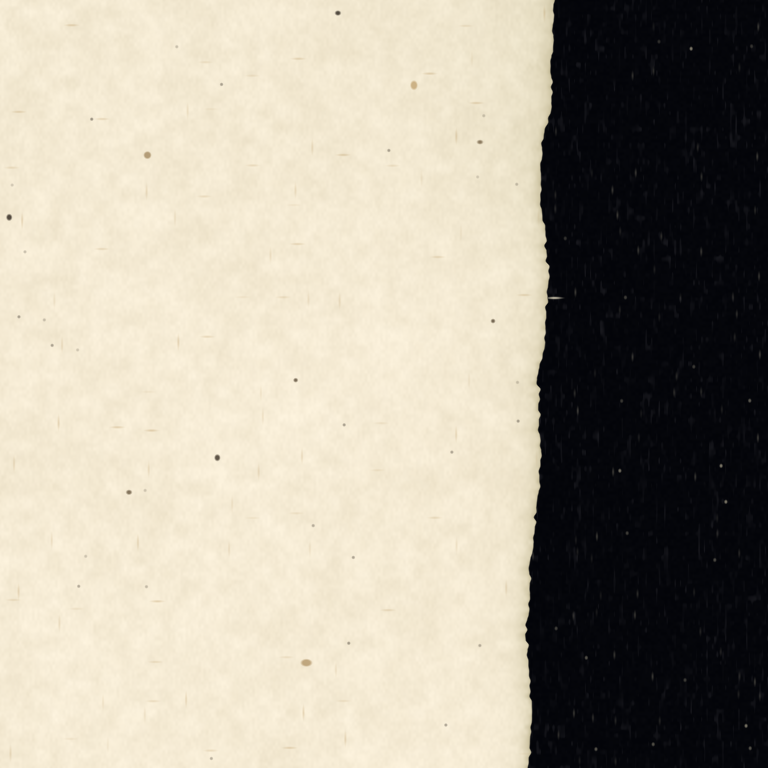
This texture is drawn by a Shadertoy shader. Its source:

```glsl
// Draws a sheet of cream paper with a torn right edge lying on dark woven cloth.

const vec3 CREAM = vec3(0.963, 0.922, 0.832);
const vec3 AGED = vec3(0.905, 0.870, 0.765);
const vec3 RIM = vec3(0.76, 0.72, 0.58);
const vec3 CLOTH = vec3(0.010, 0.014, 0.032);
const vec3 THREAD = vec3(0.115, 0.115, 0.135);
const vec3 LINT = vec3(0.48, 0.46, 0.40);
const vec3 TAN = vec3(0.76, 0.64, 0.45);
const vec3 INK = vec3(0.16, 0.13, 0.10);

// Torn edge position, sampled evenly from top to bottom
const float TEAR[17] = float[17](
    .721, .720, .718, .706, .705, .711, .714, .711, .701,
    .702, .703, .697, .690, .686, .689, .693, .688);

// Prominent specks: centre x, centre y, radius, darkness
const vec4 SPECKS[10] = vec4[10](
    vec4(.012, .717, .0036, 1.), vec4(.440, .983, .0030, 1.),
    vec4(.283, .404, .0036, .9), vec4(.168, .359, .0030, .6),
    vec4(.385, .505, .0024, .7), vec4(.642, .582, .0024, .7),
    vec4(.625, .815, .0028, .5), vec4(.399, .137, .0055, .1),
    vec4(.539, .889, .0050, .0), vec4(.192, .798, .0045, .2));

// Integer hash returning two values in 0..1
vec2 hash2(vec2 cell, uint seed) {
    uvec2 q = uvec2(ivec2(floor(cell))) + uvec2(seed, seed * 7u);
    q = q * 1664525u + 1013904223u;
    q.x += q.y * 1664525u;
    q.y += q.x * 1664525u;
    q ^= q >> 16u;
    q.x += q.y * 1664525u;
    q.y += q.x * 1664525u;
    q ^= q >> 16u;
    return vec2(q & 65535u) / 65535.0;
}

float valueNoise(vec2 p, uint seed) {
    vec2 cell = floor(p), f = fract(p);
    f = f * f * (3.0 - 2.0 * f);
    float low = mix(hash2(cell, seed).x, hash2(cell + vec2(1, 0), seed).x, f.x);
    float high = mix(hash2(cell + vec2(0, 1), seed).x, hash2(cell + 1.0, seed).x, f.x);
    return mix(low, high, f.y);
}

float fbm(vec2 p, uint seed) {
    float sum = 0.0, weight = 0.5;
    for (uint i = 0u; i < 4u; i++) {
        sum += weight * valueNoise(p, seed + i);
        p *= 2.03;
        weight *= 0.5;
    }
    return sum / 0.9375;
}

// Smooth tear plus ragged fibres
float tearEdge(float y) {
    float t = clamp(1.0 - y, 0.0, 0.9999) * 16.0;
    int i = int(t);
    float x = mix(TEAR[i], TEAR[i + 1], smoothstep(0.0, 1.0, fract(t)));
    x += (valueNoise(vec2(y * 45.0, 0.5), 3u) - 0.5) * 0.005;
    return x + (valueNoise(vec2(y * 150.0, 0.5), 4u) - 0.5) * 0.005;
}

// Soft elliptical blob coverage
float blob(vec2 offset, vec2 radius, float px) {
    float d = (length(offset / radius) - 1.0) * min(radius.x, radius.y);
    return 1.0 - smoothstep(-px, px, d);
}

// One optional fleck per grid cell, with varied strength
float flecks(vec2 uv, float cells, float density, vec2 radius, float px, uint seed) {
    vec2 cell = floor(uv * cells);
    vec2 pick = hash2(cell, seed);
    vec2 centre = (cell + 0.25 + 0.5 * hash2(cell, seed + 9u)) / cells;
    return step(pick.x, density) * mix(0.3, 1.0, pick.y) * blob(uv - centre, radius, px);
}

vec3 paper(vec2 uv, float inside, float px) {
    // Ageing toward the tear and the upper corner
    float reach = mix(0.025, 0.055, smoothstep(0.2, 0.8, uv.y));
    float age = 0.75 * exp(-inside / reach);
    age += 0.30 * smoothstep(0.35, 0.75, uv.x) * smoothstep(0.4, 1.0, uv.y);
    age += 0.16 * smoothstep(0.5, 1.0, uv.y);
    vec3 col = mix(CREAM, AGED, clamp(age, 0.0, 1.0));
    // Mottled pulp and fine grain
    col += (fbm(uv * 55.0, 11u) - 0.5) * vec3(0.055, 0.060, 0.075);
    col += (fbm(uv * 6.0, 17u) - 0.5) * vec3(0.025, 0.027, 0.035);
    col += (valueNoise(uv * vec2(300.0, 190.0), 21u) - 0.5) * 0.022;
    // Scattered fibres and specks
    col = mix(col, TAN, 0.40 * flecks(uv, 17.0, 0.18, vec2(.0060, .0013), px, 31u));
    col = mix(col, TAN, 0.35 * flecks(uv, 19.0, 0.18, vec2(.0012, .0065), px, 33u));
    col = mix(col, INK, 0.50 * flecks(uv, 23.0, 0.06, vec2(.0018), px, 37u));
    for (int i = 0; i < SPECKS.length(); i++) {
        vec4 s = SPECKS[i];
        vec2 radius = s.z * mix(vec2(0.8, 1.1), vec2(1.2, 0.8), hash2(vec2(i, 0), 5u).x);
        col = mix(col, mix(TAN, INK, s.w), 0.8 * blob(uv - s.xy, radius, px * 1.2));
    }
    // Thin discoloured rim
    float grain = valueNoise(uv * vec2(200.0, 150.0), 41u);
    return mix(col, RIM, exp(-inside / 0.007) * mix(0.45, 1.0, grain));
}

vec3 cloth(vec2 uv, float px) {
    float weave = valueNoise(uv * vec2(290.0, 95.0), 51u);
    float patches = valueNoise(uv * 60.0, 53u);
    vec3 col = mix(CLOTH, THREAD, 0.75 * smoothstep(0.62, 1.0, weave) * patches);
    col += 0.012 * valueNoise(uv * 240.0, 57u);
    col = mix(col, LINT, 0.45 * flecks(uv, 38.0, 0.16, vec2(.0012, .0040), px, 61u));
    return mix(col, LINT, flecks(uv, 24.0, 0.10, vec2(.0018, .0022), px, 67u));
}

void mainImage(out vec4 fragColor, in vec2 fragCoord) {
    vec2 uv = fragCoord / iResolution.xy;
    float px = 1.0 / min(iResolution.x, iResolution.y);
    float inside = tearEdge(uv.y) - uv.x;
    float coverage = smoothstep(-px, px, inside);
    vec3 col = mix(cloth(uv, px), paper(uv, max(inside, 0.0), px), coverage);
    // Loose fibre reaching from the tear over the cloth
    float fibre = blob(uv - vec2(0.722, 0.612), vec2(0.008, 0.0014), px);
    col = mix(col, AGED, 0.8 * fibre * (1.0 - coverage));
    fragColor = vec4(clamp(col, 0.0, 1.0), 1.0);
}
```
